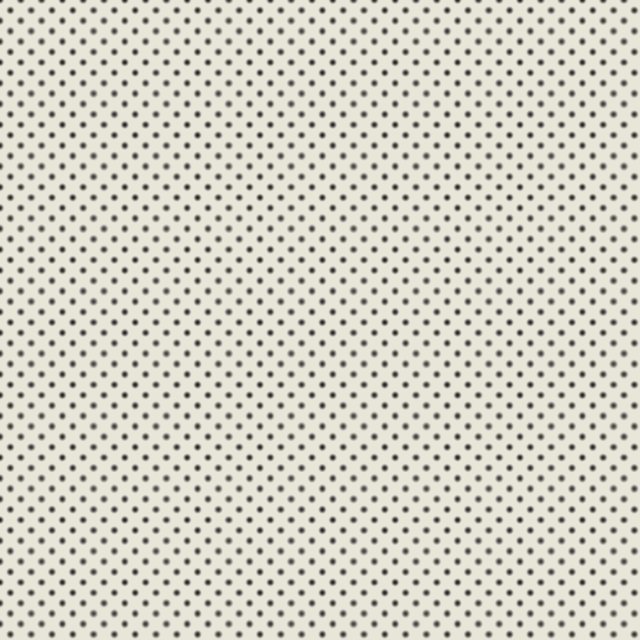
This pattern is drawn by a three.js fragment shader. Its source:

```glsl
#define REPEATS 30.77
#define PAPER vec3(0.91, 0.90, 0.85)
#define INK_DARK vec3(0.13, 0.13, 0.125)
#define INK_FADED vec3(0.29, 0.285, 0.275)
#define RADIUS_CRISP 0.46
#define RADIUS_SOFT 0.51
#define CORE 0.075
#define BEAT 0.16

varying vec2 vUv;

const float TAU = 6.2831853;

// Nearest point of a staggered lattice with unit half-steps
vec2 nearestDot(vec2 p) {
  vec2 even = 2.0 * floor(0.5 * p + 0.5);
  vec2 odd = 2.0 * floor(0.5 * p) + 1.0;
  return distance(p, even) < distance(p, odd) ? even : odd;
}

// Slow wave of crispness along each axis, constant within a dot
vec2 crispness(vec2 dot2) {
  return 0.5 + 0.5 * cos(TAU * BEAT * dot2);
}

void main() {
  // Lattice measured from the upper left corner
  vec2 grid = vec2(vUv.x, 1.0 - vUv.y) * REPEATS * 2.0;
  vec2 center = nearestDot(grid);

  // Soft round dot, slightly wider along a less crisp axis
  vec2 crisp = crispness(center);
  vec2 radii = mix(vec2(RADIUS_SOFT), vec2(RADIUS_CRISP), crisp);
  float reach = length((grid - center) / radii);
  float coverage = 1.0 - smoothstep(CORE, 1.0, reach);

  // Ink fades with crispness
  vec3 ink = mix(INK_FADED, INK_DARK, 0.5 * (crisp.x + crisp.y));
  gl_FragColor = vec4(mix(PAPER, ink, coverage), 1.0);
}
```
